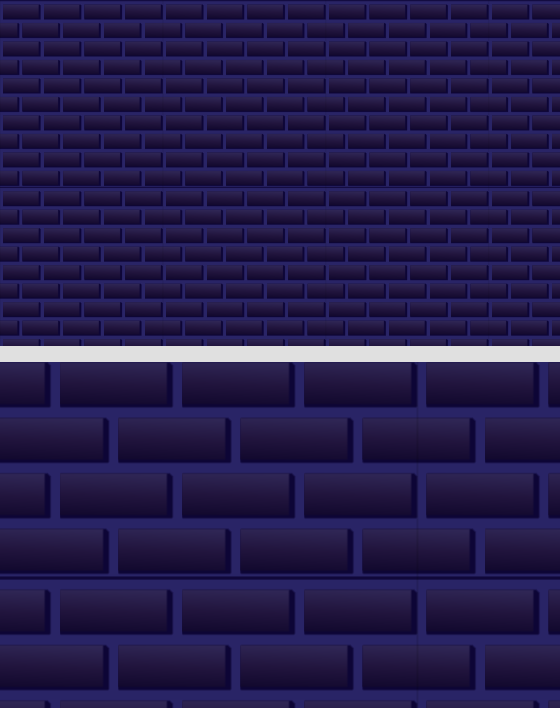
Top: the whole. Bottom: its middle third, enlarged.
A Shadertoy shader for this pattern:

```glsl
// Lengths are in brick periods; y runs downward from the top edge.
const float BRICKS_ACROSS = 13.75;
const float ROWS_PER_PANEL = 10.0;
const vec2 PANEL_SIZE = vec2(4.0, 4.584);
const float ROW_HEIGHT = 0.454;
const float ROW_SHIFT = 0.478;
const vec2 FIRST_BRICK = vec2(0.072, 0.112);
const vec2 BRICK_SIZE = vec2(0.925, 0.367);
const vec2 SHADOW_SIZE = vec2(0.048, 0.026);

const vec3 MORTAR = vec3(0.16, 0.14, 0.40);
const vec3 SHADOW = vec3(0.05, 0.02, 0.21);
const vec3 FACE_TOP = vec3(0.185, 0.15, 0.335);
const vec3 FACE_MIDDLE = vec3(0.13, 0.08, 0.24);
const vec3 FACE_BOTTOM = vec3(0.065, 0.03, 0.175);

float roundedBox(vec2 p, vec2 corner, vec2 size, float radius) {
    vec2 q = abs(p - corner - 0.5 * size) - 0.5 * size + radius;
    return length(max(q, 0.0)) + min(max(q.x, q.y), 0.0) - radius;
}

float coverage(float dist, float blur) {
    return 1.0 - smoothstep(-blur, blur, dist);
}

// Brick-local position, measured from the upper left corner.
vec2 brickPosition(vec2 p) {
    float y = mod(p.y, PANEL_SIZE.y);
    float row = clamp(floor((y - FIRST_BRICK.y + 0.03) / ROW_HEIGHT), 0.0, ROWS_PER_PANEL - 1.0);
    float x = fract(p.x - FIRST_BRICK.x - ROW_SHIFT * mod(row, 2.0));
    return vec2(x, y - FIRST_BRICK.y - row * ROW_HEIGHT);
}

// Slightly tilted vertical gradient.
vec3 faceColour(vec2 local) {
    vec2 uv = clamp(local / BRICK_SIZE, 0.0, 1.0);
    float t = clamp(uv.y + 0.1 * (0.5 - uv.x), 0.0, 1.0);
    vec3 upper = mix(FACE_TOP, FACE_MIDDLE, min(2.0 * t, 1.0));
    return mix(upper, FACE_BOTTOM, max(2.0 * t - 1.0, 0.0));
}

vec3 brickColour(vec3 ground, vec2 local, float pixel) {
    float blur = max(0.75 * pixel, 0.012);
    float body = roundedBox(local, vec2(0.0), BRICK_SIZE, 0.015);
    float face = roundedBox(local, vec2(0.0), BRICK_SIZE - SHADOW_SIZE, 0.01);
    // The right-hand shadow is cut diagonally at its top.
    float chamfer = (local.x - local.y - BRICK_SIZE.x + 0.025) * 0.707;
    vec3 colour = mix(ground, SHADOW, coverage(max(body, chamfer), blur));
    return mix(colour, faceColour(local), coverage(face, blur));
}

// Distance to the nearest line of a repeating set.
float repeatedLine(float x, float period, float offset) {
    return abs(mod(x - offset + 0.5 * period, period) - 0.5 * period);
}

void mainImage(out vec4 fragColor, in vec2 fragCoord) {
    float pixel = BRICKS_ACROSS / iResolution.x;
    vec2 p = vec2(fragCoord.x, iResolution.y - fragCoord.y) * pixel;

    vec3 colour = brickColour(MORTAR, brickPosition(p), pixel);

    // Dark horizontal joint and faint vertical joint between panels.
    float joint = repeatedLine(p.y, PANEL_SIZE.y, 0.016) - 0.013;
    colour = mix(colour, SHADOW, 0.9 * coverage(joint, 0.75 * pixel));
    float seam = repeatedLine(p.x, PANEL_SIZE.x, 0.0) - 0.008;
    colour *= 1.0 - 0.12 * coverage(seam, pixel);

    fragColor = vec4(colour, 1.0);
}
```
